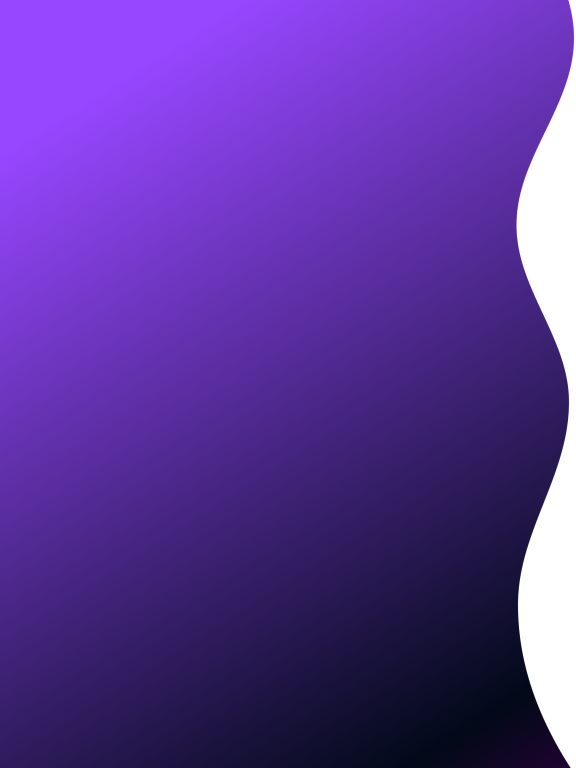
This background is drawn by a WebGL 1 fragment shader. Its source:

```glsl
precision highp float;

uniform vec2 u_resolution;

#define VIOLET vec3(0.592, 0.278, 1.0)
#define MIDNIGHT vec3(0.008, 0.035, 0.094)
#define PLUM vec3(0.125, 0.012, 0.19)
#define PAPER vec3(1.0)
#define GRADIENT_AXIS vec2(0.42, 0.88)
#define GRADIENT_START 0.178
#define PLUM_STOP 1.122
#define FLARE 2.03

const float PI = 3.14159265;

// Half a cosine wave running from point a to point b, as x over y
float halfWave(vec2 a, vec2 b, float y) {
  float phase = PI * (y - a.y) / (b.y - a.y);
  return mix(a.x, b.x, 0.5 - 0.5 * cos(phase));
}

// Right border: alternating crests and hollows, flaring out at the foot
float borderX(float y) {
  vec2 topCrest = vec2(0.9965, 0.9505);
  vec2 topHollow = vec2(0.8967, 0.707);
  vec2 lowCrest = vec2(0.9878, 0.4766);
  vec2 lowHollow = vec2(0.8993, 0.2122);

  if (y > topHollow.y) return halfWave(topHollow, topCrest, y);
  if (y > lowCrest.y) return halfWave(lowCrest, topHollow, y);
  if (y > lowHollow.y) return halfWave(lowHollow, lowCrest, y);
  float drop = lowHollow.y - y;
  return lowHollow.x + FLARE * drop * drop;
}

// Diagonal blend from the upper left to the lower right
vec3 duskGradient(vec2 uv) {
  float t = dot(vec2(uv.x, 1.0 - uv.y), GRADIENT_AXIS) - GRADIENT_START;
  vec3 color = mix(VIOLET, MIDNIGHT, clamp(t, 0.0, 1.0));
  return mix(color, PLUM, clamp((t - 1.0) / (PLUM_STOP - 1.0), 0.0, 1.0));
}

void main() {
  vec2 uv = gl_FragCoord.xy / u_resolution;

  // Signed distance past the border, corrected for its slope
  float stepY = 1.0 / u_resolution.y;
  float slope = (borderX(uv.y + stepY) - borderX(uv.y - stepY))
              * 0.5 * u_resolution.x;
  float past = (uv.x - borderX(uv.y)) * u_resolution.x
             / sqrt(1.0 + slope * slope);
  float outside = smoothstep(-0.7, 0.7, past);

  gl_FragColor = vec4(mix(duskGradient(uv), PAPER, outside), 1.0);
}
```
